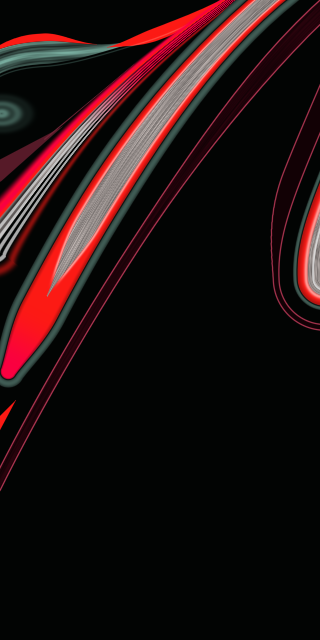
Give the GLSL for this background, as a Shadertoy shader.

```glsl
// Flowing red, grey and teal liquid ribbons over a near-black field.

// Lengths are hundredths of the canvas width, measured from the top left
const vec3 BACKDROP = vec3(0.006, 0.016, 0.012);
const vec3 RED = vec3(0.99, 0.10, 0.08);
const vec3 CRIMSON = vec3(0.98, 0.0, 0.25);
const vec3 SILVER = vec3(0.58, 0.55, 0.54);
const vec3 TEAL = vec3(0.25, 0.36, 0.33);
const vec3 ROSE = vec3(0.75, 0.23, 0.35);
const vec3 MAROON = vec3(0.12, 0.008, 0.035);
const vec3 PALE = vec3(1.0, 0.72, 0.70);
const int CURVE_STEPS = 26;
const float LINE_WIDTH = 0.2;

float aa; // half the width of a smoothed edge

vec2 gradientAt(vec2 cell) {
    float angle = 6.2832 * fract(sin(dot(cell, vec2(127.1, 311.7))) * 43758.5);
    return vec2(cos(angle), sin(angle));
}

float noise(vec2 p) {
    vec2 i = floor(p), f = p - i, u = f * f * (3.0 - 2.0 * f), e = vec2(0, 1);
    float a = dot(gradientAt(i), f);
    float b = dot(gradientAt(i + e.yx), f - e.yx);
    float c = dot(gradientAt(i + e.xy), f - e.xy);
    float d = dot(gradientAt(i + e.yy), f - e.yy);
    return mix(mix(a, b, u.x), mix(c, d, u.x), u.y);
}

// Signed distance to a cubic curve (positive below) and position along it
vec2 curveSpace(vec2 p, vec2 a, vec2 b, vec2 c, vec2 d) {
    vec2 from = a, best = vec2(1e5, 0);
    float n = float(CURVE_STEPS);
    for (int i = 0; i < CURVE_STEPS; i++) {
        float t = float(i + 1) / n, s = 1.0 - t;
        vec2 to = s * s * s * a + 3.0 * s * t * (s * b + t * c) + t * t * t * d;
        vec2 v = to - from, q = p - from;
        float h = clamp(dot(q, v) / dot(v, v), 0.0, 1.0);
        float dist = length(q - v * h);
        float side = v.x * q.y < v.y * q.x ? -1.0 : 1.0;
        if (dist < abs(best.x)) best = vec2(dist * side, (float(i) + h) / n);
        from = to;
    }
    return best;
}

float fill(float d) { return 1.0 - smoothstep(-aa, aa, d); }
float band(float x, float low, float high) { return fill(low - x) * fill(x - high); }
float line(float x, float width) { return fill(abs(x) - width); }

// Straight wedge that narrows from a to b
float sliver(vec2 p, vec2 a, vec2 b, float width) {
    vec2 v = b - a;
    float h = clamp(dot(p - a, v) / dot(v, v), 0.0, 1.0);
    return fill(length(p - a - v * h) - width * (1.0 - h));
}

// Teal border, red rim, pale seam and fibrous silver core
vec3 paintRibbon(vec3 col, vec2 curve, float width, float core, float border, vec3 rim) {
    float r = abs(curve.x), s = r / width, seam = (s - core - 0.07) * 14.0;
    float edge = clamp((r - width) / border, 0.0, 1.0);
    col = mix(col, TEAL * (0.45 + 0.55 * sin(3.14 * edge)), fill(r - width - border));
    vec3 body = rim * (1.0 - 0.3 * smoothstep(0.75, 1.0, s));
    body = mix(body, PALE, 0.8 * exp(-seam * seam) * smoothstep(0.03, 0.25, core));
    float fibre = noise(curve * vec2(2.6, 7)) + 0.5 * noise(curve * vec2(6, 12));
    float inside = 1.0 - smoothstep(-0.03, 0.06, s - core);
    body = mix(body, SILVER * (1.0 + 0.4 * fibre), inside * step(0.01, core));
    col = mix(col, body, fill(r - width));
    return mix(col, BACKDROP, 0.7 * line(r - width - 0.15, 0.15));
}

void mainImage(out vec4 fragColor, in vec2 fragCoord) {
    vec2 uv = fragCoord / iResolution.xy;
    vec2 p = vec2(100.0 * uv.x, 200.0 * (1.0 - uv.y));
    aa = 70.0 / iResolution.x;
    vec3 col = BACKDROP;

    // Teal eddy at the left edge
    float eddy = length((p - vec2(0.5, 35.5)) / vec2(11.5, 7));
    col += TEAL * (1.0 - smoothstep(0.1, 1.05, eddy)) * (1.0 + 0.3 * sin(eddy * 17.0));

    // Upper wave: teal stream and two red lenses
    vec2 wave = curveSpace(p, vec2(-2.6, 20.3), vec2(15.6, 10.9), vec2(31.3, 24.7), vec2(73, -1.5));
    float body = 3.55 - 3.2 * smoothstep(0.3, 0.72, wave.y);
    float swirl = sin(wave.x * 1.5 + 0.8) + noise(wave * vec2(2, 6));
    col = mix(col, TEAL * (1.15 + 0.5 * swirl), band(wave.x, -body, body));
    float cap = 2.4 * smoothstep(-0.1, 0.25, wave.y) * (1.0 - smoothstep(0.3, 0.58, wave.y));
    col = mix(col, RED, band(wave.x, -body - cap, -body) * step(0.05, cap));
    float lens = 2.0 * smoothstep(0.58, 0.78, wave.y) * (1.0 - smoothstep(0.8, 1.1, wave.y));
    col = mix(col, RED, line(wave.x, lens) * step(0.05, lens));
    col += 0.5 * TEAL * line(wave.x - body - 0.8, LINE_WIDTH);

    // Fan of streaks converging toward the top
    vec2 fan = curveSpace(p, vec2(-2.6, 76.8), vec2(18.2, 49.5), vec2(31.3, 28.6), vec2(75.5, -2.6));
    float s = fan.x / mix(9.6, 1.6, sqrt(fan.y));
    float grain = noise(vec2(s * 5.0, fan.y * 3.0));
    float upper = smoothstep(0.45, 0.75, fan.y);
    vec3 streak = mix(CRIMSON, RED, smoothstep(-0.9, -0.5, s + grain * 0.4));
    streak = mix(streak, mix(SILVER, CRIMSON * 0.6, upper) * (0.9 + grain), smoothstep(-0.48, -0.4, s));
    streak = mix(streak, BACKDROP, smoothstep(0.12, 0.2, s + 0.3 * grain) * (1.0 - 0.4 * upper));
    for (int i = 0; i < 4; i++) {
        float offset = -0.2 + 0.24 * float(i);
        streak = mix(streak, mix(vec3(0.83), CRIMSON, upper), 0.8 * line((s - offset) * 7.0, 0.45));
    }
    streak = mix(streak, RED, band(s, 0.8, 0.97));
    col = mix(col, streak, band(s, -1.0, 1.0));
    col = mix(col, ROSE * 0.45, sliver(p, vec2(-1.3, 54), vec2(19.5, 39.6), 3.1));
    col = mix(col, ROSE * 0.6, sliver(p, vec2(14, 43.5), vec2(42, 20), LINE_WIDTH));

    // Large blade with a crimson tip
    vec2 blade = curveSpace(p, vec2(2.6, 116.1), vec2(16.1, 89.8), vec2(44.3, 30.2), vec2(89.8, -5.2));
    float width = mix(2.0, 6.0, smoothstep(-0.05, 0.2, blade.y)) - 2.2 * smoothstep(0.45, 1.0, blade.y);
    vec3 rim = mix(CRIMSON, RED, smoothstep(0.02, 0.2, blade.y));
    col = paintRibbon(col, blade, width, 0.56 * smoothstep(0.22, 0.42, blade.y), 2.6, rim);
    col = mix(col, RED, sliver(p, vec2(-1.3, 133.5), vec2(5, 125), 1.6));

    // Long dark sash with rose edges
    vec2 sash = curveSpace(p, vec2(-1.3, 152.3), vec2(16.4, 116.4), vec2(62.5, 36.5), vec2(104.2, 0));
    width = mix(1.6, 2.8, smoothstep(0.5, 0.9, sash.y));
    col = mix(col, MAROON * (1.0 + 0.7 * noise(sash * vec2(2, 8))), line(sash.x, width));
    col = mix(col, ROSE, 0.9 * line(abs(sash.x) - width, LINE_WIDTH));

    // Rounded loop at the right edge inside a rose halo
    vec2 loop = curveSpace(p, vec2(101.6, 87), vec2(101, 75.5), vec2(105.5, 65.1), vec2(122.4, 26));
    float inner = 14.4, outer = mix(16.2, 20.3, smoothstep(0.0, 0.6, loop.y)), r = abs(loop.x);
    col = mix(col, MAROON * 0.6, band(r, inner, outer));
    col = mix(col, ROSE, 0.85 * max(line(r - inner, LINE_WIDTH), line(r - outer, LINE_WIDTH)));
    col = paintRibbon(col, loop, 8.6, 0.62, 1.4, RED);
    col = mix(col, vec3(0.88), 0.8 * line(r - 3.7, 0.3));

    fragColor = vec4(clamp(col, 0.0, 1.0), 1.0);
}
```
